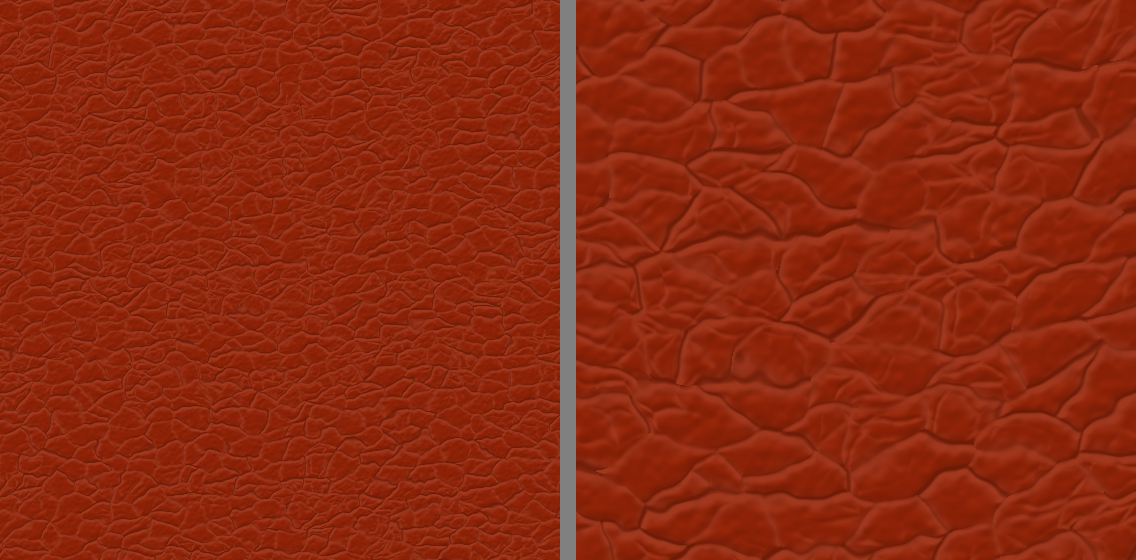
Left, the full canvas; right, a detail of the centre.
A Shadertoy shader for this texture:

```glsl
// Red-brown grained leather: flattened cells, thin dark creases, pale rims, mottled grain.

const vec3 RED = vec3(0.548, 0.132, 0.026);
const vec3 PALE_RIM = vec3(0.595, 0.205, 0.108);
const vec3 DEEP_CREASE = vec3(0.420, 0.098, 0.018);
const vec2 LIGHT = vec2(-0.28, 0.96);

float hash(vec2 p) {
    vec3 q = fract(p.xyx * vec3(0.1031, 0.1030, 0.0973));
    q += dot(q, q.yzx + 33.33);
    return fract((q.x + q.y) * q.z);
}

vec2 hash2(vec2 p) {
    return vec2(hash(p), hash(p + 71.7));
}

float noise(vec2 p) {
    vec2 i = floor(p), f = fract(p);
    f = f * f * (3.0 - 2.0 * f);
    float low = mix(hash(i), hash(i + vec2(1, 0)), f.x);
    float high = mix(hash(i + vec2(0, 1)), hash(i + vec2(1, 1)), f.x);
    return mix(low, high, f.y);
}

// Signed noise pair used to bend the plane
vec2 bend(vec2 p) {
    return vec2(noise(p), noise(p + 37.3)) - 0.5;
}

// Voronoi creases, 1 on the crease line; each shared edge has its own depth
float creases(vec2 p, vec2 cells, float width) {
    vec2 q = p * cells + 40.0;
    vec2 base = floor(q), f = q - base;
    vec2 nearestCell = vec2(0), toNearest = vec2(0);
    float best = 9.0;
    for (int y = -1; y <= 1; y++)
    for (int x = -1; x <= 1; x++) {
        vec2 cell = vec2(x, y);
        vec2 r = cell + hash2(base + cell) - f;
        if (dot(r, r) < best) {
            best = dot(r, r);
            nearestCell = cell;
            toNearest = r;
        }
    }
    float groove = 0.0;
    for (int y = -2; y <= 2; y++)
    for (int x = -2; x <= 2; x++) {
        vec2 cell = nearestCell + vec2(x, y);
        vec2 r = cell + hash2(base + cell) - f;
        vec2 gap = r - toNearest;
        if (dot(gap, gap) < 0.0001) continue;
        vec2 n = normalize(gap);
        // Distance brought back to canvas units, so creases keep an even width
        float d = max(dot(0.5 * (toNearest + r), n), 0.0) / length(n * cells);
        float depth = mix(0.5, 1.0, hash(2.0 * base + cell + nearestCell));
        float soft = sqrt(d * d + 0.0000004) - 0.00063;
        groove = max(groove, depth * exp(-soft / width));
    }
    return groove;
}

// Main cells that climb to the right, plus faint finer wrinkles
float grooves(vec2 p) {
    vec2 q = p;
    q.y -= 0.13 * p.x + 0.05 * noise(p * vec2(4.0, 3.0));
    q += 0.017 * bend(p * vec2(28.0, 36.0));
    q += 0.006 * bend(p * 85.0);
    float cells = creases(q, vec2(22.0, 38.0), 0.0043);
    float patches = smoothstep(0.25, 0.75, noise(p * 16.0 + 5.0));
    float wrinkles = creases(q + 3.1, vec2(40.0, 60.0), 0.0028);
    return max(cells, 0.65 * patches * wrinkles);
}

// Fine pits and short slanted wrinkles inside the cells
float grain(vec2 p) {
    vec2 slanted = vec2(p.x + 0.6 * p.y, p.y - 0.6 * p.x);
    return 0.34 * noise(slanted * vec2(95.0, 135.0)) + 0.22 * noise(p * 215.0 + 9.0);
}

vec3 leather(vec2 p) {
    vec2 towardLight = p + 0.0026 * LIGHT;
    float groove = grooves(p);
    float emboss = grooves(towardLight) - groove;
    float pits = grain(p) - grain(towardLight);

    // Height falls toward a crease: the lit slope is where the groove deepens
    float rim = smoothstep(0.04, 0.50, 0.65 * groove + 0.75 * emboss + 0.50 * pits);
    vec3 color = mix(RED, PALE_RIM, rim);
    color *= 1.0 + clamp(0.16 * emboss + 0.40 * pits, -0.08, 0.06);

    // Saturated shade on far slopes and along the thin crease line
    float shade = 0.38 * smoothstep(0.03, 0.40, -emboss);
    float line = 0.62 * smoothstep(0.60, 0.92, groove);
    return mix(color, DEEP_CREASE, min(shade + line, 0.85));
}

void mainImage(out vec4 fragColor, in vec2 fragCoord) {
    vec2 p = fragCoord / iResolution.y;
    fragColor = vec4(leather(p), 1.0);
}
```
